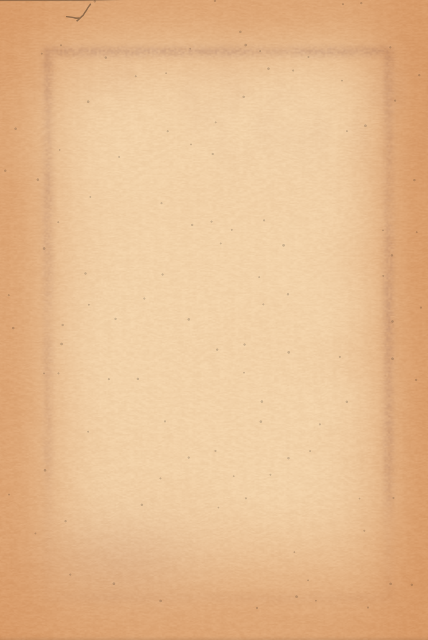
A WebGL 2 fragment shader for this texture:

```glsl
#version 300 es
precision highp float;
// Aged cream paper with toasted borders, a smudged inner frame and fine fibres.

#define CREAM vec3(0.949, 0.822, 0.660)
#define TOAST vec3(0.845, 0.600, 0.400)
#define SMUDGE_TINT vec3(0.925, 0.905, 0.925)
#define ASPECT 1.5
#define FRAME_CENTER vec2(0.510, 0.739)
#define FRAME_HALF vec2(0.398, 0.640)
#define FRAME_WIDTH 0.013
#define GRAIN 0.050
#define MOTTLE 0.10
#define SPECK_CELLS 17.0

uniform vec2 u_resolution;
out vec4 fragColor;

float hash(vec2 p) {
    return fract(sin(dot(p, vec2(127.1, 311.7))) * 43758.5453);
}

float noise(vec2 p) {
    vec2 i = floor(p), f = fract(p);
    f = f * f * (3.0 - 2.0 * f);
    return mix(mix(hash(i), hash(i + vec2(1, 0)), f.x),
               mix(hash(i + vec2(0, 1)), hash(i + vec2(1, 1)), f.x), f.y);
}

float fbm(vec2 p) {
    float sum = 0.0, amp = 0.5;
    for (int i = 0; i < 4; i++) {
        sum += amp * noise(p);
        p = p * 2.03 + 17.3;
        amp *= 0.5;
    }
    return sum / 0.9375;
}

float bell(float d, float width) {
    return exp(-d * d / (width * width));
}

float boxDistance(vec2 p, vec2 halfSize) {
    vec2 q = abs(p) - halfSize;
    return length(max(q, 0.0)) + min(max(q.x, q.y), 0.0);
}

float segmentDistance(vec2 p, vec2 a, vec2 b) {
    vec2 ab = b - a;
    return length(p - a - ab * clamp(dot(p - a, ab) / dot(ab, ab), 0.0, 1.0));
}

// Toasting that creeps in from each side, 0 = cream, 1 = dark.
float toasting(vec2 p) {
    float wobble = (fbm(p * 4.0) - 0.5) * 0.03;
    float left = 0.78 * bell(p.x + wobble, 0.145);
    float right = 0.92 * bell(1.0 - p.x + wobble, 0.135);
    float top = 0.76 * bell(ASPECT - p.y + wobble, 0.150);
    float bottom = 0.78 * bell(p.y + wobble, 0.205);
    float t = 1.0 - (1.0 - left) * (1.0 - right) * (1.0 - top) * (1.0 - bottom);
    return min(t, 0.90 + 0.06 * t);
}

// Grainy ink ghost along a rectangle, weakest at the bottom.
float frameSmudge(vec2 p, float grain) {
    float d = boxDistance(p - FRAME_CENTER, FRAME_HALF);
    float patches = smoothstep(0.2, 0.7, fbm(p * 5.0 + 3.0));
    float strength = mix(0.25, 1.0, smoothstep(0.10, 0.55, p.y));
    return bell(d, FRAME_WIDTH) * strength * (0.35 + 0.65 * patches) * (0.45 + 0.9 * grain);
}

// Sparse round flecks, one candidate per cell.
float specks(vec2 p, float pixel) {
    vec2 cell = floor(p * SPECK_CELLS);
    vec2 spot = 0.2 + 0.6 * vec2(hash(cell + 5.1), hash(cell + 9.7));
    float d = length(fract(p * SPECK_CELLS) - spot) / SPECK_CELLS;
    float radius = 0.0008 + 0.0012 * hash(cell + 2.3);
    return step(0.78, hash(cell)) * (1.0 - smoothstep(radius, radius + pixel, d));
}

// Forked crease near the top left corner.
float crease(vec2 p, float pixel) {
    p += (noise(p * 90.0) - 0.5) * 0.004;
    float d = segmentDistance(p, vec2(0.210, 1.489), vec2(0.194, 1.464));
    d = min(d, segmentDistance(p, vec2(0.194, 1.464), vec2(0.180, 1.451)));
    d = min(d, segmentDistance(p, vec2(0.186, 1.457), vec2(0.155, 1.460)));
    return 1.0 - smoothstep(0.0004, 0.0008 + pixel, d);
}

void main() {
    vec2 p = gl_FragCoord.xy / u_resolution * vec2(1.0, ASPECT);
    float pixel = 1.0 / u_resolution.x;

    // Base tone with soft mottling.
    float tone = toasting(p) + MOTTLE * (fbm(p * vec2(5.0, 9.0) + 7.0) - 0.5);
    vec3 color = mix(CREAM, TOAST, clamp(tone, 0.0, 1.0));

    // Dull stains low on the sheet and faint ones near the top.
    float stain = bell(length((p - vec2(0.28, 0.19)) * vec2(0.55, 1.0)), 0.10);
    stain += 0.4 * bell(p.y - 1.25, 0.14) * smoothstep(0.45, 0.75, fbm(p * vec2(11.0, 6.0)));
    color *= mix(vec3(1.0), vec3(0.965, 0.945, 0.945), stain);

    // Fibres run mostly sideways.
    vec2 bent = p + vec2(0.0, 0.006 * noise(p * 35.0));
    float fibre = noise(bent * vec2(110.0, 260.0)) * 0.6 + noise(bent * vec2(260.0, 340.0)) * 0.4;
    color += (fibre - 0.5) * GRAIN * vec3(0.75, 1.0, 1.1);

    // Marks and worn edges.
    color *= mix(vec3(1.0), SMUDGE_TINT, frameSmudge(p, noise(p * 210.0)));
    color *= 1.0 - 0.16 * specks(p, pixel) - 0.35 * crease(p, pixel);
    float topLine = (1.0 - smoothstep(0.001, 0.004, ASPECT - p.y)) * (1.0 - smoothstep(0.18, 0.30, p.x));
    color *= 1.0 - 0.30 * topLine - 0.07 * bell(p.y, 0.006);

    fragColor = vec4(clamp(color, 0.0, 1.0), 1.0);
}
```
